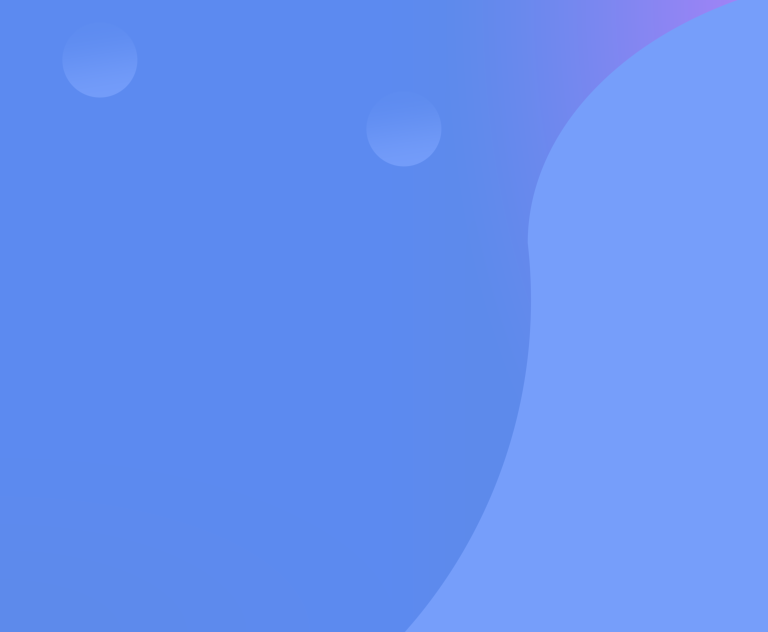
A Shadertoy shader for this background:

```glsl
// Flat blue backdrop with a violet corner glow, a pale wavy panel and two soft discs.

// Horizontal position of the panel's left edge at height y:
// a circular bulge below, an elliptical hollow above.
float panelEdge(float y) {
    float bulgeY = y - 0.5253;
    float bulge = 0.049 + sqrt(max(0.6258 - bulgeY * bulgeY, 0.0));
    float hollowY = clamp((y - 0.6155) / 0.4304, 0.0, 1.0);
    float hollow = 0.8349 + 0.603 * (1.0 - sqrt(1.0 - hollowY * hollowY));
    return y < 0.6155 ? bulge : hollow;
}

// Antialiased coverage: 1 where the signed distance is negative.
float coverage(float dist, float pixel) {
    return 1.0 - smoothstep(-0.75 * pixel, 0.75 * pixel, dist);
}

void mainImage(out vec4 fragColor, in vec2 fragCoord) {
    // Canvas units: height is 1, width is 1.215
    vec2 p = fragCoord / iResolution.xy * vec2(1.215, 1.0);
    float pixel = 1.0 / iResolution.y;

    vec3 blue = vec3(0.362, 0.543, 0.940);
    vec3 dullBlue = vec3(0.366, 0.541, 0.915);
    vec3 violet = vec3(0.66, 0.51, 0.97);
    vec3 paleBlue = vec3(0.463, 0.620, 0.982);

    // Backdrop, slightly duller at the lower left and beside the panel
    float dull = 0.8 * smoothstep(0.5, 0.0, length(p * vec2(0.7, 1.6)));
    dull = max(dull, 0.7 * smoothstep(0.60, 0.76, p.x));
    vec3 color = mix(blue, dullBlue, dull);

    // Violet glow from the upper right corner
    float glow = max(1.0 - length((p - vec2(1.215, 1.0)) / vec2(0.522, 1.013)), 0.0);
    color = mix(color, violet, pow(glow, 1.3));

    // Discs that fade out towards their top
    for (int i = 0; i < 2; i++) {
        vec2 q = (p - vec2(0.158, 0.905) - float(i) * vec2(0.481, -0.109)) / 0.0593;
        float fade = mix(0.9, 0.06, smoothstep(-1.1, 1.0, q.y - 0.15 * q.x));
        color = mix(color, paleBlue, fade * coverage(length(q) - 1.0, pixel / 0.0593));
    }

    // Pale panel, its edge width corrected for the local slope
    float slope = (panelEdge(p.y + 0.002) - panelEdge(p.y - 0.002)) / 0.004;
    float panelDist = (panelEdge(p.y) - p.x) / sqrt(1.0 + slope * slope);
    color = mix(color, paleBlue, coverage(panelDist, pixel));

    fragColor = vec4(color, 1.0);
}
```
